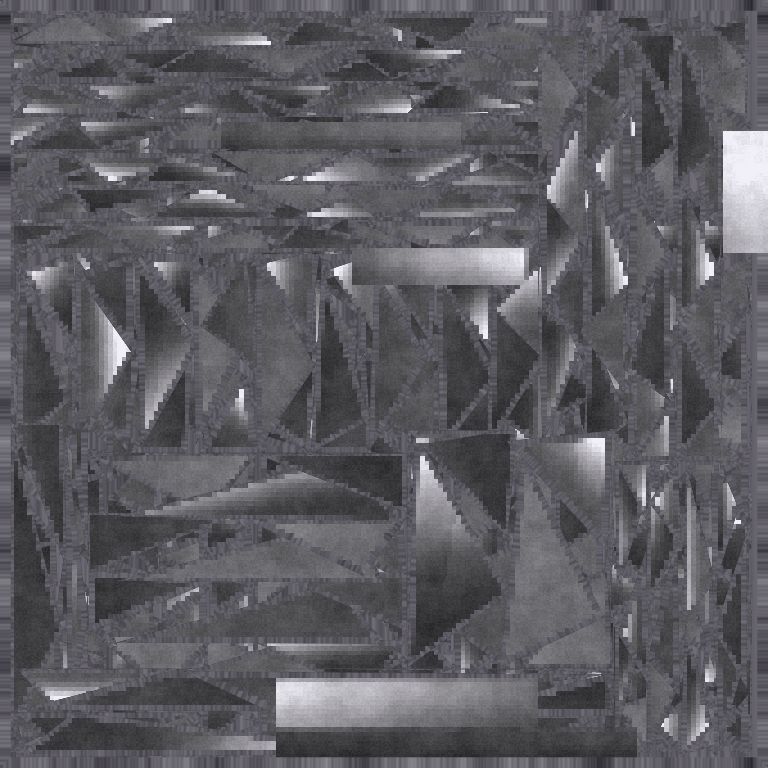
This background is drawn by a three.js fragment shader. Its source:

```glsl
varying vec2 vUv;

const vec3 STEEL = vec3(0.995, 0.985, 1.02);
const vec3 VIOLET = vec3(0.99, 0.965, 1.05);
const float BLOCKS = 170.0;

float hash(vec2 p) {
  vec3 q = fract(p.xyx * vec3(0.1031, 0.1030, 0.0973));
  q += dot(q, q.yzx + 33.33);
  return fract((q.x + q.y) * q.z);
}

vec2 slope(vec2 cell) {
  float angle = 6.2832 * hash(cell + 17.0);
  return vec2(cos(angle), sin(angle));
}

// Gradient noise, roughly -0.7 to 0.7
float noise(vec2 p) {
  vec2 i = floor(p), f = fract(p);
  vec2 u = f * f * f * (f * (f * 6.0 - 15.0) + 10.0);
  vec2 r = vec2(1.0, 0.0);
  float low = mix(dot(slope(i), f), dot(slope(i + r), f - r), u.x);
  float high = mix(dot(slope(i + r.yx), f - r.yx), dot(slope(i + 1.0), f - 1.0), u.x);
  return mix(low, high, u.y);
}

vec2 blocky(vec2 p) {
  return (floor(p * BLOCKS) + 0.5) / BLOCKS;
}

float cross2(vec2 a, vec2 b) {
  return a.x * b.y - a.y * b.x;
}

// Fine streaks that change along one coordinate
vec3 streaks(float along, float seed) {
  float fine = noise(vec2(along * 260.0, seed * 91.0 + 0.4));
  float broad = noise(vec2(along * 45.0, seed * 37.0 + 0.3));
  return VIOLET * (0.365 + 0.13 * fine + 0.07 * broad);
}

vec3 surface(vec2 p, float tone) {
  vec2 q = blocky(p);
  float mottle = 0.07 * noise(q * 24.0) + 0.05 * noise(q * 75.0);
  float grain = 0.05 * (hash(floor(p * 512.0)) - 0.5);
  return STEEL * clamp(tone + mottle * (0.6 + tone) + grain, 0.13, 0.95);
}

// Depth inside an edge, and position along it
vec2 edge(vec2 p, vec2 a, vec2 b, float turn) {
  vec2 t = normalize(b - a);
  return vec2(turn * cross2(t, p - a), dot(p - a, t));
}

vec2 nearestEdge(vec2 p, vec2 a, vec2 b, vec2 c, float turn) {
  vec2 e = edge(p, a, b, turn), f = edge(p, b, c, turn), g = edge(p, c, a, turn);
  e = f.x < e.x ? f : e;
  return g.x < e.x ? g : e;
}

// Triangle with a streaked rim and a shaded blocky core
vec3 shard(vec3 col, vec2 p, vec2 a, vec2 b, vec2 c, float seed, float gleam) {
  float area = cross2(b - a, c - a);
  if (abs(area) < 0.0004) return col;
  vec2 rim = nearestEdge(p, a, b, c, sign(area));
  if (rim.x < 0.0) return col;
  vec2 q = blocky(p);
  float core = nearestEdge(q, a, b, c, sign(area)).x;
  vec2 extent = max(a, max(b, c)) - min(a, min(b, c));
  vec2 local = (q - (a + b + c) / 3.0) / extent;
  float ramp = smoothstep(-0.3, 0.5, dot(local, slope(vec2(seed * 83.0, 5.0))));
  float pick = hash(vec2(seed * 517.0, 3.0));
  float base = 0.21 + 0.22 * pick * pick;
  float lit = step(hash(vec2(seed * 311.0, 9.0)), gleam);
  float facet = step(0.04, local.x + local.y * (pick - 0.5));
  float tone = base + ramp * (0.06 + lit * (0.62 * ramp + 0.1 * facet));
  float pad = mix(0.004, 0.010, hash(vec2(seed * 223.0, 7.0)));
  vec3 band = streaks(rim.y, seed) - 0.05 * smoothstep(0.002, 0.0, rim.x);
  vec3 fill = mix(band, surface(p, tone), smoothstep(pad - 0.001, pad + 0.001, core));
  return mix(col, fill, smoothstep(0.0, 0.001, rim.x));
}

// Zigzag rows of shards inside a box, laid along the longer side of each cell
vec3 shards(vec3 col, vec2 p, vec2 lo, vec2 hi, vec2 count, float gleam) {
  if (any(lessThan(p, lo)) || any(greaterThan(p, hi))) return col;
  vec2 size = (hi - lo) / count;
  vec2 home = floor((p - lo) / size);
  bool upright = size.y > size.x;
  for (int j = -1; j <= 1; j++) for (int i = -1; i <= 1; i++) for (int k = 0; k < 2; k++) {
    vec2 cell = home + vec2(float(i), float(j));
    float flip = float(k);
    float seed = hash(cell + lo * 71.0 + flip * 29.0);
    vec2 jit = vec2(hash(vec2(seed * 97.0, 1.0)), hash(vec2(seed * 61.0, 2.0))) - 0.5;
    vec2 a = vec2(0.2 * jit.x, 0.25 * jit.y), b = vec2(1.0 + 0.2 * jit.y, -0.3 * jit.x);
    vec2 c = vec2(0.5 + 0.8 * jit.x, 1.0 + 0.2 * jit.y);
    vec2 shift = vec2(0.5 * flip, flip), turn = vec2(1.0, 1.0 - 2.0 * flip);
    a = a * turn + shift; b = b * turn + shift; c = c * turn + shift;
    if (upright) { a = a.yx; b = b.yx; c = c.yx; }
    a = clamp(lo + (cell + a) * size, lo, hi);
    b = clamp(lo + (cell + b) * size, lo, hi);
    c = clamp(lo + (cell + c) * size, lo, hi);
    col = shard(col, p, a, b, c, seed, gleam);
  }
  return col;
}

// Soft-shaded rectangle
vec3 bar(vec3 col, vec2 p, vec2 lo, vec2 hi, float left, float right) {
  vec2 q = blocky(p), d = min(q - lo, hi - q), t = (q - lo) / (hi - lo);
  float tone = mix(left, right, t.x) * (0.8 + 0.3 * smoothstep(0.0, 0.8, t.y));
  return mix(col, surface(p, tone), smoothstep(-0.002, 0.002, min(d.x, d.y)));
}

void main() {
  vec2 p = vUv;
  vec3 col = streaks(p.x, 0.2);
  // Crowded groups, each with its own direction
  col = shards(col, p, vec2(0.01, 0.02), vec2(0.98, 0.98), vec2(15.0, 11.0), 0.35);
  col = shards(col, p, vec2(0.01, 0.67), vec2(0.72, 0.985), vec2(4.0, 7.0), 0.42);
  col = shards(col, p, vec2(0.02, 0.41), vec2(0.72, 0.67), vec2(9.0, 1.0), 0.42);
  col = shards(col, p, vec2(0.70, 0.40), vec2(0.94, 0.96), vec2(4.0, 3.0), 0.38);
  col = shards(col, p, vec2(0.80, 0.01), vec2(0.975, 0.40), vec2(4.0, 2.0), 0.5);
  col = shards(col, p, vec2(0.01, 0.04), vec2(0.115, 0.45), vec2(1.5, 1.0), 0.3);
  col = shards(col, p, vec2(0.115, 0.09), vec2(0.53, 0.41), vec2(1.0, 4.0), 0.12);
  col = shards(col, p, vec2(0.53, 0.13), vec2(0.80, 0.44), vec2(2.0, 1.0), 0.3);
  col = shards(col, p, vec2(0.02, 0.01), vec2(0.80, 0.13), vec2(1.5, 2.0), 0.2);
  // Long plates
  col = bar(col, p, vec2(0.29, 0.805), vec2(0.60, 0.84), 0.30, 0.42);
  col = bar(col, p, vec2(0.46, 0.63), vec2(0.685, 0.675), 0.36, 0.85);
  col = bar(col, p, vec2(0.36, 0.05), vec2(0.70, 0.115), 0.80, 0.38);
  col = bar(col, p, vec2(0.36, 0.01), vec2(0.83, 0.05), 0.23, 0.25);
  // Smeared margins
  vec2 inset = min(p, 1.0 - p);
  float along = inset.x < inset.y ? p.y : p.x;
  float smear = noise(vec2(along * 22.0, 2.6)) + 0.6 * noise(vec2(along * 70.0, 6.3));
  vec3 margin = streaks(along, 0.7) + 0.22 * smear;
  col = mix(margin, col, smoothstep(0.013, 0.015, min(inset.x, inset.y)));
  col = bar(col, p, vec2(0.94, 0.67), vec2(1.02, 0.83), 0.86, 0.90);
  gl_FragColor = vec4(clamp(col, 0.0, 1.0), 1.0);
}
```
